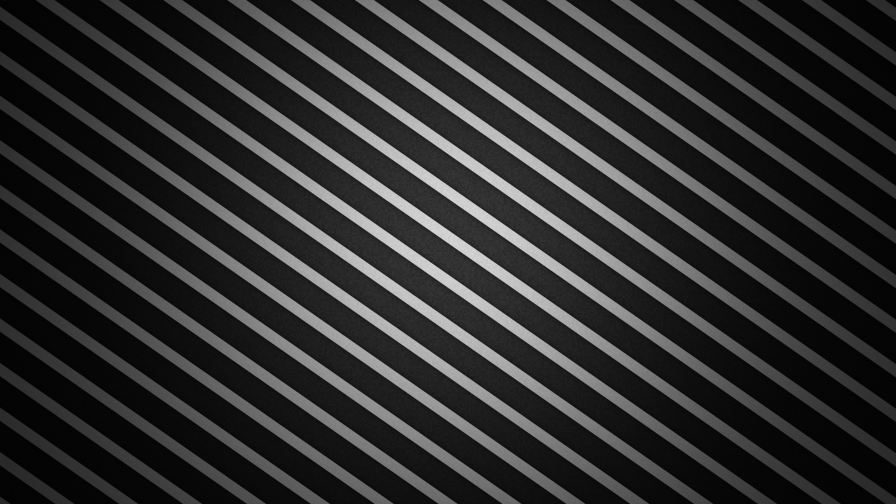
This pattern is drawn by a Shadertoy shader. Its source:

```glsl
// Pale diagonal stripes over a dark, finely grained ground.
// A rotated coordinate is folded into equal periods for the stripes;
// a soft radial glow lights both layers and fades towards the corners.

#define ANGLE 0.609         // downward slope of the stripes, radians
#define PERIOD 0.0725       // stripe spacing in canvas heights
#define STRIPE_SHARE 0.30   // stripe width as a share of the period
#define PHASE 0.347         // stripe offset from the centre, in periods
#define GLOW_CENTRE vec2(0.01, 0.05)
#define GLOW_FALLOFF 3.0
#define STRIPE_RANGE vec2(0.13, 0.82)   // unlit and lit grey
#define GROUND_RANGE vec2(0.012, 0.20)
#define SHADOW_DEPTH 0.45
#define SHADOW_SIZE 0.004
#define GRAIN_ROWS 288.0
#define GRAIN_AMOUNT 0.20

float hash(vec2 cell) {
    vec3 q = fract(cell.xyx * 0.1031);
    q += dot(q, q.yzx + 33.33);
    return fract((q.x + q.y) * q.z);
}

// Signed distance to the nearest stripe edge, negative inside a stripe.
float stripeDistance(vec2 p) {
    float across = dot(p, vec2(sin(ANGLE), cos(ANGLE)));
    float offset = fract(across / PERIOD - PHASE + 0.5) - 0.5;
    return (abs(offset) - 0.5 * STRIPE_SHARE) * PERIOD;
}

void mainImage(out vec4 fragColor, in vec2 fragCoord) {
    float pixel = 1.0 / iResolution.y;
    vec2 p = (fragCoord - 0.5 * iResolution.xy) * pixel;

    // Radial light
    vec2 fromGlow = p - GLOW_CENTRE;
    float glow = exp(-GLOW_FALLOFF * dot(fromGlow, fromGlow));

    // Grained ground, shaded beside the stripes
    float d = stripeDistance(p);
    float grain = hash(floor(fragCoord * pixel * GRAIN_ROWS)) - 0.5;
    float ground = mix(GROUND_RANGE.x, GROUND_RANGE.y, pow(glow, 1.5));
    ground *= 1.0 + GRAIN_AMOUNT * grain;
    ground *= 1.0 - SHADOW_DEPTH * exp(-max(d, 0.0) / SHADOW_SIZE);

    // Stripes with a fainter grain
    float stripe = mix(STRIPE_RANGE.x, STRIPE_RANGE.y, glow);
    stripe *= 1.0 + 0.2 * GRAIN_AMOUNT * grain;

    float coverage = 1.0 - smoothstep(-0.75 * pixel, 0.75 * pixel, d);
    fragColor = vec4(vec3(mix(ground, stripe, coverage)), 1.0);
}
```
